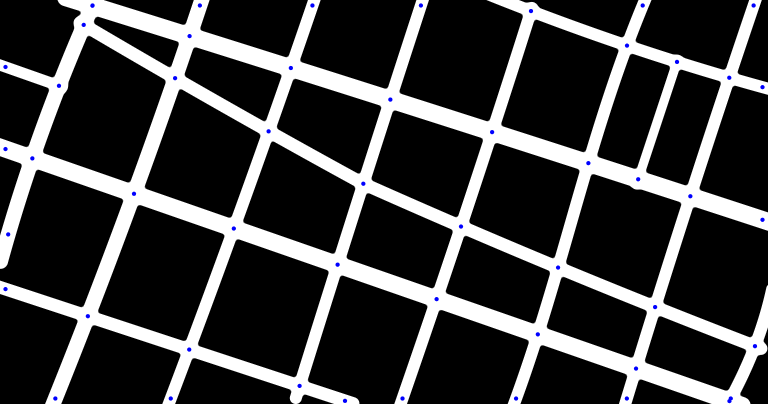
Reproduce this texture map procedurally as a WebGL 1 fragment shader.

```glsl
precision highp float;
// Street map: white roads on black city blocks, with small blue junction dots.
// Streets are curves x(y), avenues are curves y(x); dots sit where they cross,
// found by fixed-point iteration, and where roads leave the map.
uniform vec2 u_resolution;

#define MAP_SIZE vec2(7.68, 4.05)
#define STREETS 9
#define AVENUES 6
#define AVENUE_BEND 3.63
#define FILLET 0.035
#define DOT_RADIUS 0.021
#define EDGE_INSET 0.055
#define BLOCK_COLOR vec3(0.0)
#define ROAD_COLOR vec3(1.0)
#define DOT_COLOR vec3(0.0, 0.0, 1.0)

// Curve coefficients, and spans as (start, end, half width).
vec4 street[STREETS];
vec3 streetSpan[STREETS];
vec4 avenue[AVENUES];
vec3 avenueSpan[AVENUES];

void layOutRoads() {
  street[0] = vec4(0.95, -0.447, 0.033, 0.0);
  street[1] = vec4(2.017, -0.3316, -0.0087, 0.0);
  street[2] = vec4(3.143, -0.3405, -0.0047, 0.0);
  street[3] = vec4(4.227, -0.326, 0.002, 0.0);
  street[4] = vec4(5.345, -0.3148, -0.0039, 0.0);
  street[5] = vec4(6.45, -0.418, 0.0578, -0.0085);
  street[6] = vec4(7.555, -0.34, 0.0045, 0.0);
  street[7] = vec4(7.125, 0.629, -0.146, 0.0);
  street[8] = vec4(6.975, -0.33, 0.0, 0.0);
  for (int i = 0; i < STREETS; i++) streetSpan[i] = vec3(-0.2, 4.3, 0.06);
  streetSpan[0] = vec3(0.02, 2.62, 0.075);
  streetSpan[1].z = 0.075;
  streetSpan[3].y = 3.99;
  streetSpan[4].x = 0.08;
  streetSpan[7].x = 2.9;
  streetSpan[8] = vec3(0.6, 1.85, 0.046);

  avenue[0] = vec4(-0.23, 0.31, 0.0012, 0.0);
  avenue[1] = vec4(-0.07, 0.5553, -0.008, -0.05);
  avenue[2] = vec4(1.475, 0.349, 0.0, 0.0);
  avenue[3] = vec4(2.88, 0.33, 0.0, 0.0);
  avenue[4] = vec4(-2.57, 0.627, -0.023, 0.0);
  avenue[5] = vec4(0.652, 0.353, 0.0, 0.0);
  avenueSpan[0] = vec3(0.66, 8.0, 0.088);
  avenueSpan[1] = vec3(0.8, 7.61, 0.064);
  avenueSpan[2] = vec3(-0.2, 7.42, 0.086);
  avenueSpan[3] = vec3(-0.2, 3.53, 0.064);
  avenueSpan[4] = vec3(4.87, 8.0, 0.06);
  avenueSpan[5] = vec3(-0.2, 0.62, 0.056);
}

float streetX(vec4 c, float y) {
  return c.x + y * (c.y + y * (c.z + y * c.w));
}

float avenueY(vec4 c, float x) {
  return c.x + x * (c.y + x * c.z) + c.w * abs(x - AVENUE_BEND);
}

// Distance to a curve: step along the tangent to the nearest point in its span.
float streetDistance(vec2 p, vec4 c, vec3 span) {
  float x = streetX(c, p.y);
  float slope = (streetX(c, p.y + 0.01) - x) / 0.01;
  float y = p.y + (p.x - x) * slope / (1.0 + slope * slope);
  y = clamp(y, span.x, span.y);
  return distance(p, vec2(streetX(c, y), y)) - span.z;
}

float avenueDistance(vec2 p, vec4 c, vec3 span) {
  float y = avenueY(c, p.x);
  float slope = (avenueY(c, p.x + 0.01) - y) / 0.01;
  float x = p.x + (p.y - y) * slope / (1.0 + slope * slope);
  x = clamp(x, span.x, span.y);
  return distance(p, vec2(x, avenueY(c, x))) - span.z;
}

vec2 crossing(vec4 s, vec4 a) {
  vec2 q = vec2(0.0, 2.0);
  for (int i = 0; i < 5; i++) {
    q.x = streetX(s, q.y);
    q.y = avenueY(a, q.x);
  }
  return q;
}

float smoothUnion(float a, float b) {
  float h = max(FILLET - abs(a - b), 0.0) / FILLET;
  return min(a, b) - h * h * FILLET * 0.25;
}

bool within(float v, vec3 span) { return v > span.x && v < span.y; }

void main() {
  layOutRoads();
  vec2 p = gl_FragCoord.xy / u_resolution;
  p = vec2(p.x, 1.0 - p.y) * MAP_SIZE;
  float pixel = MAP_SIZE.y / u_resolution.y;
  vec2 near = vec2(EDGE_INSET), far = MAP_SIZE - EDGE_INSET;

  // Two lone end dots, then the streets, avenues and their crossings.
  float dots = min(distance(p, vec2(streetX(street[0], 2.35), 2.35)),
                   distance(p, vec2(3.45, avenueY(avenue[3], 3.45))));
  float roads = 9.0;
  for (int i = 0; i < STREETS; i++) {
    vec4 s = street[i];
    vec3 span = streetSpan[i];
    roads = smoothUnion(roads, streetDistance(p, s, span));
    if (within(near.y, span)) dots = min(dots, distance(p, vec2(streetX(s, near.y), near.y)));
    if (within(far.y, span)) dots = min(dots, distance(p, vec2(streetX(s, far.y), far.y)));
    for (int j = 0; j < AVENUES; j++) {
      vec2 q = crossing(s, avenue[j]);
      if (within(q.y, span) && within(q.x, avenueSpan[j])) dots = min(dots, distance(p, q));
    }
  }
  for (int j = 0; j < AVENUES; j++) {
    vec4 a = avenue[j];
    vec3 span = avenueSpan[j];
    roads = smoothUnion(roads, avenueDistance(p, a, span));
    if (within(near.x, span)) dots = min(dots, distance(p, vec2(near.x, avenueY(a, near.x))));
    if (within(far.x, span)) dots = min(dots, distance(p, vec2(far.x, avenueY(a, far.x))));
  }

  vec3 color = mix(BLOCK_COLOR, ROAD_COLOR, clamp(0.5 - roads / pixel, 0.0, 1.0));
  color = mix(color, DOT_COLOR, clamp(0.5 - (dots - DOT_RADIUS) / pixel, 0.0, 1.0));
  gl_FragColor = vec4(color, 1.0);
}
```
